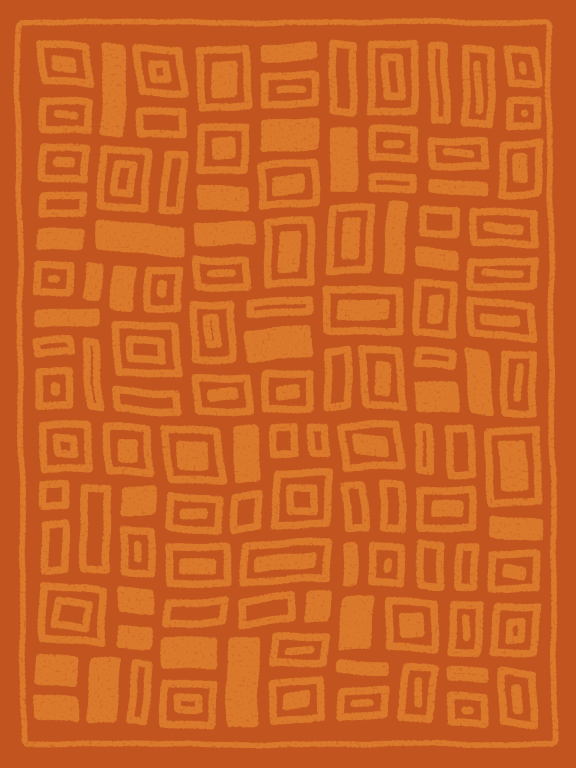
Give the GLSL for this pattern, as a Shadertoy shader.

```glsl
const vec3 RUST = vec3(0.76, 0.33, 0.12);
const vec3 COPPER = vec3(0.81, 0.40, 0.15);
const vec3 AMBER = vec3(0.855, 0.475, 0.17);

const float STROKE = 0.0128;   // width of a drawn line
const float SPACING = 0.0245;  // step between nested outlines
const float GAP = 0.0075;      // margin around each figure

float hash(float n) {
    return fract(sin(n * 12.9898 + 4.1) * 43758.5);
}

vec2 hash2(vec2 p) {
    return fract(sin(vec2(dot(p, vec2(127.1, 311.7)), dot(p, vec2(269.5, 183.3)))) * 43758.5);
}

// Distance to the nearest scattered point
float cellular(vec2 p) {
    vec2 cell = floor(p);
    float nearest = 2.0;
    for (int y = -1; y <= 1; y++)
    for (int x = -1; x <= 1; x++) {
        vec2 neighbour = cell + vec2(x, y);
        nearest = min(nearest, distance(p, neighbour + hash2(neighbour)));
    }
    return nearest;
}

// Layered sines that give lines an unsteady hand
vec2 wobble(vec2 p, float seed) {
    return 0.6 * sin(p.yx * 29.0 + seed * vec2(6.0, 9.0))
         + 0.4 * sin(p.yx * 71.0 + seed * vec2(11.0, 4.0));
}

float box(vec2 p, vec2 halfSize) {
    vec2 q = abs(p) - halfSize;
    return length(max(q, 0.0)) + min(max(q.x, q.y), 0.0);
}

// Splits the area at random until the cell around p is small; returns its id
float findCell(vec2 p, inout vec2 lo, inout vec2 hi) {
    float id = 1.0;
    for (int i = 0; i < 10; i++) {
        vec2 size = hi - lo;
        float limit = mix(0.008, 0.021, hash(id + 0.3));
        if (size.x * size.y < limit || max(size.x, size.y) < 0.12) break;

        bool splitX = size.x * mix(0.6, 1.6, hash(id + 0.5)) > size.y;
        if (size.x < 0.12) splitX = false;
        if (size.y < 0.12) splitX = true;

        vec2 cut = mix(lo, hi, mix(0.34, 0.66, hash(id + 0.7)));
        bool upper = splitX ? p.x > cut.x : p.y > cut.y;
        if (splitX) {
            if (upper) lo.x = cut.x; else hi.x = cut.x;
        } else {
            if (upper) lo.y = cut.y; else hi.y = cut.y;
        }
        id = id * 2.0 + float(upper);
    }
    return id;
}

// Nested crooked rectangles, some with a solid core
float nestedBoxes(vec2 p, vec2 halfSize, float id) {
    float nearest = 1.0;
    bool solidCore = hash(id + 0.15) < 0.5;
    for (int k = 0; k < 6; k++) {
        float ring = float(k);
        vec2 inner = halfSize - STROKE * 0.5 - ring * SPACING;
        float room = min(inner.x, inner.y);
        if (room < -0.003) break;

        float seed = id * 1.7 + ring * 2.3;
        vec2 skew = vec2(hash(seed + 0.2), hash(seed + 0.6)) - 0.5;
        vec2 q = p + p.yx * skew * 0.13 + 0.0024 * wobble(p, seed);
        float d = box(q, max(inner, 0.0));
        bool isCore = room - SPACING < -0.003;
        nearest = min(nearest, (isCore && solidCore ? d : abs(d)) - STROKE * 0.5);
    }
    return nearest;
}

// Long hand-drawn line around the sheet
float border(vec2 p, float height) {
    vec2 q = p - vec2(0.497, height * 0.501);
    q.x += q.y * 0.009;
    q += 0.0022 * wobble(p * 0.45, 3.0) + 0.0012 * wobble(p, 8.0);
    return abs(box(q, vec2(0.452, height * 0.5 - 0.049)) - 0.009) - 0.0048;
}

void mainImage(out vec4 fragColor, in vec2 fragCoord) {
    vec2 p = fragCoord / iResolution.x;
    float height = iResolution.y / iResolution.x;

    // Irregular grid of figures
    vec2 bent = p + 0.006 * sin(p.yx * vec2(9.0, 11.0) + vec2(1.0, 4.0));
    vec2 lo = vec2(0.055, 0.066);
    vec2 hi = vec2(0.945, height - 0.066);
    float id = findCell(bent, lo, hi);

    vec2 margin = GAP + 0.004 * vec2(hash(id + 0.25), hash(id + 0.85));
    float d = nestedBoxes(bent - 0.5 * (lo + hi), 0.5 * (hi - lo) - margin, id);
    d = min(d, border(p, height));

    // Chalky edge and mottled fill
    float grain = cellular(p * 210.0);
    d += 0.002 * (grain - 0.45);
    float soft = max(0.0014, 0.75 / iResolution.x);
    float ink = 1.0 - smoothstep(-soft, soft, d);
    vec3 chalk = mix(AMBER, COPPER, 0.8 * smoothstep(0.5, 0.95, grain));

    fragColor = vec4(mix(RUST, chalk, ink), 1.0);
}
```
